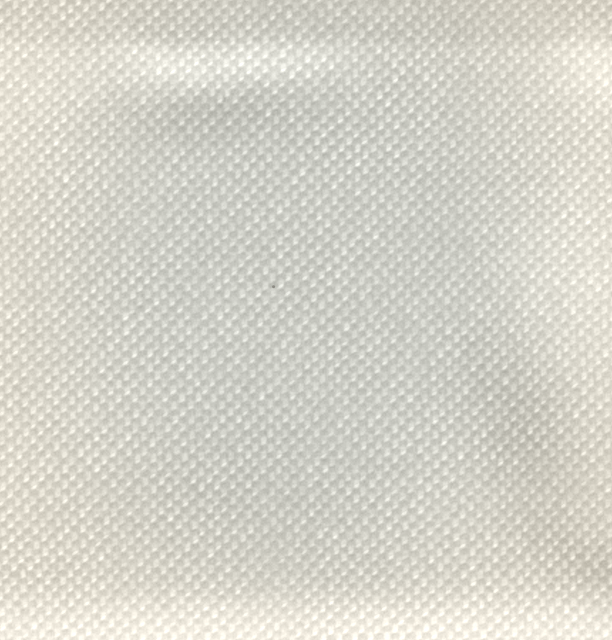
Write a WebGL 2 fragment shader that draws this texture.

```glsl
#version 300 es
// Off-white knitted pique cloth: staggered raised stitches under soft uneven light.
precision highp float;
uniform vec2 u_resolution;
out vec4 fragColor;

const vec2 REPEATS = vec2(39.0, 43.0); // full repeats; each holds two staggered stitches
const float ROW_TILT = 0.03;           // rows rise a little to the right
const vec3 COOL_GREY = vec3(0.785, 0.788, 0.758);
const vec3 WARM_GREY = vec3(0.860, 0.840, 0.788);
const vec3 CREAM = vec3(0.970, 0.948, 0.900);

float hash(vec2 p) {
  vec3 q = fract(p.xyx * vec3(0.1031, 0.1030, 0.0973));
  q += dot(q, q.yzx + 33.33);
  return fract((q.x + q.y) * q.z);
}

float noise(vec2 p) {
  vec2 i = floor(p), f = fract(p);
  f = f * f * (3.0 - 2.0 * f);
  float low = mix(hash(i), hash(i + vec2(1, 0)), f.x);
  float high = mix(hash(i + vec2(0, 1)), hash(i + vec2(1, 1)), f.x);
  return mix(low, high, f.y);
}

float fbm(vec2 p) {
  float sum = 0.0, weight = 0.5;
  for (int i = 0; i < 3; i++) {
    sum += weight * noise(p);
    p = p * 2.03 + 17.0;
    weight *= 0.5;
  }
  return sum;
}

vec2 rotate(vec2 p, float angle) {
  float c = cos(angle), s = sin(angle);
  return vec2(c * p.x + s * p.y, c * p.y - s * p.x);
}

// Soft elliptical patch of light or shade
float patchAt(vec2 p, vec2 centre, vec2 radius, float angle) {
  vec2 d = rotate(p - centre, angle) / radius;
  return exp(-dot(d, d));
}

// Smooth-edged ellipse, 1 inside and 0 outside
float oval(vec2 p, vec2 radius, float blur) {
  return 1.0 - smoothstep(1.0 - blur, 1.0 + blur, length(p / radius));
}

// One staggered set of raised loops, each with a bright foot and a hollow between loops
float stitches(vec2 grid, float seed) {
  vec2 cell = floor(grid);
  float vary = hash(cell + seed);
  vec2 jitter = vec2(vary, hash(cell + seed + 7.3)) - 0.5;
  vec2 p = fract(grid) - 0.5;
  vec2 loopPos = p - jitter * 0.12;
  float body = oval(rotate(loopPos, -0.12), vec2(0.17, 0.34), 0.55);
  float foot = oval(rotate(loopPos - vec2(-0.03, -0.17), 0.6), vec2(0.20, 0.085), 0.6);
  vec2 hollowPos = vec2(p.x, 0.5 - abs(p.y));
  float hollow = oval(hollowPos, vec2(0.31, 0.24), 0.5);
  float crease = oval(rotate(p - vec2(0.02, -0.36), 0.5), vec2(0.20, 0.07), 0.6);
  return body * mix(0.030, 0.070, vary) + foot * mix(0.02, 0.085, jitter.y + 0.5)
    - hollow * 0.040 - crease * 0.025;
}

// Broad brightness of the cloth, from creases and lamp falloff
float lighting(vec2 uv) {
  float light = 0.04 * (fbm(uv * 4.0) - 0.44);
  light += 0.090 * patchAt(uv, vec2(0.39, 0.900), vec2(0.18, 0.035), 0.05);
  light += 0.040 * patchAt(uv, vec2(0.26, 0.905), vec2(0.10, 0.025), -0.4);
  light -= 0.050 * patchAt(uv, vec2(0.34, 0.820), vec2(0.17, 0.045), 0.10);
  light -= 0.035 * smoothstep(0.920, 0.945, uv.y);
  light += 0.080 * patchAt(uv, vec2(0.99, 0.890), vec2(0.10, 0.065), -0.3);
  light += 0.055 * patchAt(uv, vec2(0.96, 0.580), vec2(0.14, 0.180), 0.0);
  light -= 0.070 * patchAt(uv, vec2(0.85, 0.330), vec2(0.08, 0.160), 0.35);
  light -= 0.060 * patchAt(uv, vec2(0.98, 0.110), vec2(0.13, 0.045), -0.5);
  light += 0.035 * patchAt(uv, vec2(0.02, 0.850), vec2(0.14, 0.140), 0.0);
  light -= 0.025 * patchAt(uv, vec2(0.30, 0.220), vec2(0.25, 0.100), 0.0);
  return light;
}

void main() {
  vec2 uv = gl_FragCoord.xy / u_resolution;

  // Base tint: cool middle, warm rim, cream lower hem
  float rim = smoothstep(0.18, 0.62, length((uv - vec2(0.51, 0.56)) * vec2(1.0, 0.85)));
  vec3 colour = mix(COOL_GREY, WARM_GREY, rim);
  colour = mix(colour, CREAM, 0.9 * (1.0 - smoothstep(0.0, 0.105, uv.y)));
  colour += lighting(uv) + 0.015;

  // Knit, slightly tilted and pulled out of line
  vec2 pull = vec2(fbm(uv * 5.0), fbm(uv * 5.0 + 31.0)) - 0.44;
  vec2 grid = rotate(uv - 0.5, ROW_TILT) * REPEATS + pull * 0.6;
  float relief = stitches(grid, 0.0) + stitches(grid + 0.5, 53.0);
  colour += relief * mix(0.85, 1.2, noise(uv * 9.0));

  // Fibre grain, upright strands and a tiny dark speck
  float grain = noise(uv * 210.0) + noise(uv * 430.0) - 1.0;
  float strands = noise(uv * vec2(240.0, 90.0)) - 0.5;
  colour += 0.042 * grain + 0.025 * strands;
  float speck = oval(uv - vec2(0.447, 0.552), vec2(0.0024, 0.0022), 0.5);
  colour = mix(colour, vec3(0.46, 0.45, 0.42), 0.7 * speck);

  fragColor = vec4(clamp(colour, 0.0, 1.0), 1.0);
}
```
